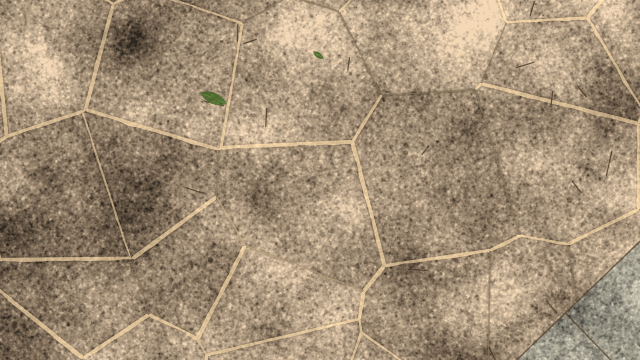
Write a Shadertoy shader that draws this texture.

```glsl
#define STONE_SIZE 0.34
#define JOINT_HALF 0.0062
#define BASE_TONE 0.592
#define DAPPLE 0.25
#define GRAIN 0.17
#define TWIGS 16
#define WARM_TINT vec3(1.0, 0.845, 0.675)
#define PALE_TINT vec3(1.0, 0.888, 0.748)
#define SLAB_TINT vec3(0.93, 0.91, 0.82)
#define JOINT_COLOR vec3(0.86, 0.75, 0.59)
#define TWIG_COLOR vec3(0.27, 0.21, 0.15)
#define LEAF_COLOR vec3(0.31, 0.41, 0.19)

vec2 hash2(vec2 p) {
    vec3 q = fract(p.xyx * vec3(0.1031, 0.1030, 0.0973));
    q += dot(q, q.yzx + 33.33);
    return fract((q.xx + q.yz) * q.zy);
}

// Anti-aliased coverage of a signed distance
float cover(float d) {
    return clamp(0.5 - d * iResolution.y, 0.0, 1.0);
}

// Cellular noise: soft light and dark spots, one per cell
float spots(vec2 p) {
    vec2 cell = floor(p);
    float sum = 0.0;
    for (int y = -1; y <= 1; y++)
    for (int x = -1; x <= 1; x++) {
        vec2 c = cell + vec2(x, y);
        vec2 d = c + hash2(c) - p;
        sum += (2.0 * hash2(c + 71.7).x - 1.0) * exp(-dot(d, d) * 4.9);
    }
    return sum;
}

vec2 stoneCentre(vec2 cell) {
    return cell + 0.1 + 0.8 * hash2(cell + 19.0);
}

// Edge distance, hash of the stone, hash of the shared joint
vec3 paving(vec2 p) {
    vec2 home = floor(p), own = home, other = home;
    float best = 9.0, edge = 9.0;
    for (int y = -1; y <= 1; y++)
    for (int x = -1; x <= 1; x++) {
        vec2 c = home + vec2(x, y);
        float d = distance(stoneCentre(c), p);
        if (d < best) { best = d; own = c; }
    }
    vec2 a = stoneCentre(own);
    for (int y = -2; y <= 2; y++)
    for (int x = -2; x <= 2; x++) {
        if (x == 0 && y == 0) continue;
        vec2 c = own + vec2(x, y);
        vec2 b = stoneCentre(c);
        float d = dot(0.5 * (a + b) - p, normalize(b - a));
        if (d < edge) { edge = d; other = c; }
    }
    return vec3(edge, hash2(own + 5.0).x, hash2(own + other + 43.0).y);
}

float segment(vec2 p, vec2 halfAxis) {
    float t = clamp(dot(p, halfAxis) / dot(halfAxis, halfAxis), -1.0, 1.0);
    return length(p - halfAxis * t);
}

void mainImage(out vec4 fragColor, in vec2 fragCoord) {
    vec2 p = fragCoord / iResolution.y;

    // Dappled light, dimmer toward the lower left
    vec2 q = p + 0.03 * sin(p.yx * 13.0 + vec2(1.0, 4.0));
    float light = DAPPLE * spots(q * vec2(4.4, 5.4) + 3.0)
                + 0.4 * DAPPLE * spots(q * 11.0 + 40.0);
    light += 0.13 * smoothstep(0.1, 1.2, p.x + 0.4 * p.y) - 0.065;

    // Granular stone surface
    float grain = GRAIN * spots(p * 105.0) + 0.8 * GRAIN * spots(p * 185.0 + 9.0);
    grain += 0.35 * GRAIN * spots(p * 38.0);
    float flecks = smoothstep(0.3, 0.8, spots(p * 72.0 + 17.0));

    // Irregular stones and their joints
    float wear = spots(p * 26.0 + 60.0);
    vec3 stone = paving((p + 0.0015 * wear) / STONE_SIZE + vec2(7.0, 3.0));
    float edge = stone.x * STONE_SIZE;
    float tone = BASE_TONE + light + grain + 0.11 * (stone.y - 0.5) - 0.13 * flecks;
    float width = JOINT_HALF * (0.25 + 0.75 * stone.z + 0.25 * wear);
    float rim = exp(-max(edge - width, 0.0) / 0.003);
    tone = clamp(tone - 0.12 * rim, 0.18, 0.96);
    vec3 color = tone * mix(WARM_TINT, PALE_TINT, smoothstep(0.3, 0.8, tone));
    vec3 jointColor = JOINT_COLOR * (0.96 + 0.7 * light + 0.5 * grain);
    jointColor *= mix(0.62, 1.0, smoothstep(0.1, 0.35, stone.z));
    color = mix(color, jointColor, cover(edge - width));

    // Straight grey slabs across the lower right corner
    vec2 along = normalize(vec2(0.343, 0.33));
    vec2 corner = p - vec2(1.435, 0.0);
    float border = dot(corner, vec2(-along.y, along.x));
    float run = dot(corner, along) / 0.29 + 0.85;
    float cross = abs(fract(run) - 0.5) * 0.29;
    float seam = border < 0.0 ? min(-border, cross) : border;
    color = mix(color, (tone - 0.04) * SLAB_TINT, cover(border));
    color = mix(color, TWIG_COLOR * 1.2, 0.75 * cover(seam - 0.002));

    // Scattered twigs
    for (int i = 0; i < TWIGS; i++) {
        vec2 place = hash2(vec2(i, 11)), shape = hash2(vec2(i, 29));
        float angle = 6.283 * shape.x;
        vec2 axis = mix(0.012, 0.036, shape.y) * vec2(cos(angle), sin(angle));
        vec2 r = p - place * vec2(1.35, 1.0) - vec2(0.4, 0.0);
        color = mix(color, TWIG_COLOR, 0.8 * cover(segment(r, axis) - 0.0017));
    }

    // Two fallen leaves, each the overlap of two circles
    for (int i = 0; i < 2; i++) {
        float k = float(i);
        vec2 r = p - mix(vec2(0.593, 0.727), vec2(0.884, 0.847), k);
        float angle = -0.4 - 0.2 * k, size = mix(0.04, 0.018, k);
        r = mat2(cos(angle), -sin(angle), sin(angle), cos(angle)) * r / size;
        float leaf = (length(vec2(r.x, abs(r.y) + 1.1)) - 1.487) * size;
        float vein = 0.25 * cover(abs(r.y) * size - 0.001);
        color = mix(color, LEAF_COLOR * (1.0 + vein + grain), cover(leaf));
    }
    fragColor = vec4(clamp(color, 0.0, 1.0), 1.0);
}
```
